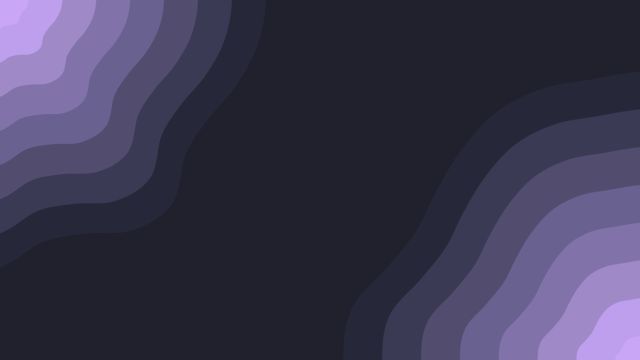
Reproduce this background procedurally as a WebGL 1 fragment shader.

```glsl
precision highp float;

uniform vec2 u_resolution;

const float HALF_PI = 1.570796;

// Catmull-Rom weights for four knots at signed distances d
vec4 splineWeight(vec4 d) {
  vec4 x = min(abs(d), 2.0);
  vec4 near = (1.5 * x - 2.5) * x * x + 1.0;
  vec4 far = ((2.5 - 0.5 * x) * x - 4.0) * x + 2.0;
  return mix(near, far, step(1.0, x));
}

// Smooth curve through twelve knots, with t = 0 at the first one
float spline(float t, vec4 a, vec4 b, vec4 c) {
  vec4 d = t - vec4(0.0, 1.0, 2.0, 3.0);
  return dot(a, splineWeight(d))
       + dot(b, splineWeight(d - 4.0))
       + dot(c, splineWeight(d - 8.0));
}

// Knot position across a quarter turn, one padding knot on each side
float knotPosition(vec2 p) {
  return 1.0 + 9.0 * atan(p.y, p.x) / HALF_PI;
}

// Band depth inside a corner blob: 0 on its rim, +1 per band inward
float bandDepth(vec2 p, float rim, float spacing) {
  return (1.0 - length(p) / rim) / spacing;
}

// Cover the inner region from the given band onward
vec3 paintBand(vec3 base, vec3 tint, float depth, float band, float blur) {
  return mix(base, tint, smoothstep(-blur, blur, depth - band));
}

void main() {
  vec2 uv = gl_FragCoord.xy / u_resolution.y;
  float aspect = u_resolution.x / u_resolution.y;

  // Wavy blobs anchored in opposite corners
  vec2 topLeft = vec2(uv.x, 1.0 - uv.y);
  vec2 bottomRight = vec2(aspect - uv.x, uv.y);
  float topRim = 0.738 * spline(knotPosition(topLeft),
    vec4(0.990, 1.000, 0.984, 0.945),
    vec4(0.902, 0.910, 1.005, 1.000),
    vec4(0.936, 0.925, 1.006, 1.040));
  float bottomRim = 0.824 * spline(knotPosition(bottomRight),
    vec4(0.985, 1.000, 0.987, 0.908),
    vec4(0.871, 0.893, 0.931, 0.966),
    vec4(0.972, 0.960, 0.972, 0.990));

  float depth = max(bandDepth(topLeft, topRim, 0.1276),
                    bandDepth(bottomRight, bottomRim, 0.131));
  float blur = 8.0 / u_resolution.y;

  // Bands from the dark field to the bright corners
  vec3 color = vec3(0.128, 0.126, 0.176);
  color = paintBand(color, vec3(0.150, 0.155, 0.225), depth, 0.0, blur);
  color = paintBand(color, vec3(0.233, 0.229, 0.330), depth, 1.0, blur);
  color = paintBand(color, vec3(0.322, 0.302, 0.432), depth, 2.0, blur);
  color = paintBand(color, vec3(0.411, 0.380, 0.560), depth, 3.0, blur);
  color = paintBand(color, vec3(0.505, 0.452, 0.662), depth, 4.0, blur);
  color = paintBand(color, vec3(0.622, 0.538, 0.782), depth, 5.0, blur);
  color = paintBand(color, vec3(0.746, 0.624, 0.930), depth, 6.0, blur);
  color = paintBand(color, vec3(0.790, 0.650, 0.965), depth, 7.0, blur);

  gl_FragColor = vec4(color, 1.0);
}
```
